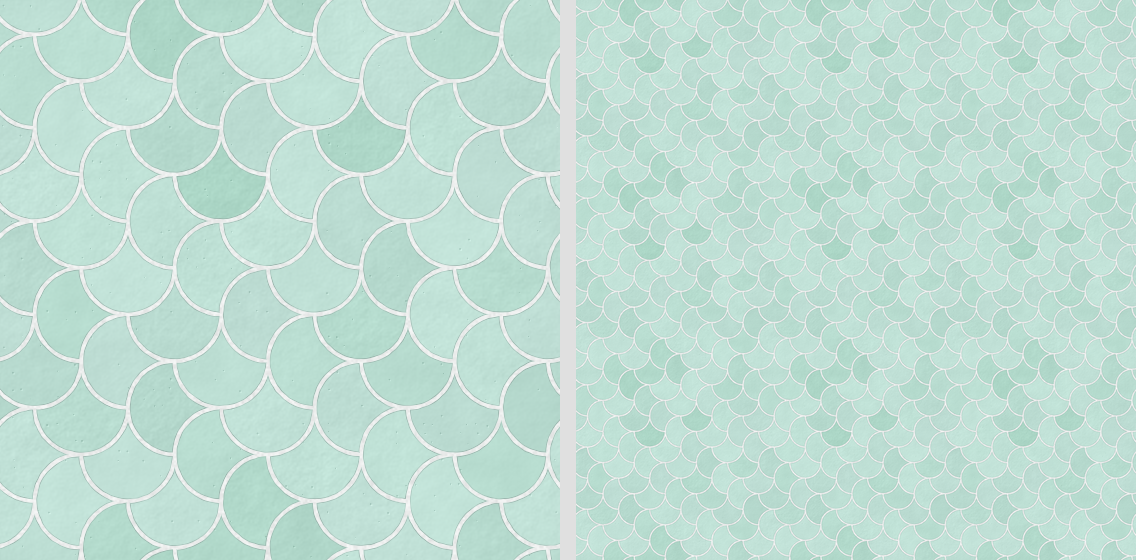
Left: one tile. Right: repeated 3 by 3.
Give the GLSL for this pattern, as a Shadertoy shader.

```glsl
// Seamless mint fan tiles, half facing down and half facing left, in diagonal chains.
// Each unit cell holds one quarter arc around a hub corner; the hub and the opposite
// corner are the centres of the two tiles meeting there. Wrapped noise adds glaze wear.

const float CELLS = 12.0;          // arc radii across the canvas, a multiple of 4
const vec2 ORIGIN = vec2(0.742, 0.737); // lattice offset from the top left, in cells
const float GROUT_HALF = 0.040;    // half joint width, in cells
const float RIM_WIDTH = 0.017;     // dark line beside the joint, in cells
const float WOBBLE = 0.013;        // unevenness of the tile edges
const float RELIEF = 0.085;        // strength of the surface bumps
const float PIT_GRID = 64.0;
const float PIT_CHANCE = 0.07;
const vec3 PALE = vec3(0.765, 0.893, 0.852);
const vec3 DEEP = vec3(0.665, 0.835, 0.770);
const vec3 GREYED = vec3(0.725, 0.845, 0.812);
const vec3 GROUT = vec3(0.925, 0.930, 0.928);
const vec3 RIM = vec3(0.57, 0.66, 0.635);

float hash(vec2 p) {
    return fract(sin(dot(p, vec2(127.1, 311.7))) * 43758.5453);
}

// Value noise with a whole number of cells per canvas
float noise(vec2 uv, float period) {
    vec2 p = uv * period;
    vec2 i = floor(p), f = fract(p);
    f = f * f * (3.0 - 2.0 * f);
    vec2 a = mod(i, period), b = mod(i + 1.0, period);
    return mix(mix(hash(a), hash(vec2(b.x, a.y)), f.x),
               mix(hash(vec2(a.x, b.y)), hash(b), f.x), f.y);
}

float surfaceHeight(vec2 uv) {
    return 0.50 * noise(uv, 56.0) + 0.32 * noise(uv, 113.0) + 0.20 * noise(uv, 229.0);
}

// Corner of the cell on which its quarter arc is centred
vec2 hubCorner(vec2 cell) {
    float k = mod(cell.x - cell.y, 4.0);
    return vec2(abs(k - 1.0) < 0.5 ? 0.0 : 1.0, k > 2.5 ? 1.0 : 0.0);
}

float quarterArcDistance(vec2 p, vec2 cell) {
    vec2 hub = hubCorner(cell);
    vec2 v = (p - cell - hub) * (1.0 - 2.0 * hub);
    if (min(v.x, v.y) > 0.0) return abs(length(v) - 1.0);
    return min(length(v - vec2(1, 0)), length(v - vec2(0, 1)));
}

float jointDistance(vec2 p) {
    vec2 cell = floor(p);
    float d = 1.0;
    for (int y = -1; y <= 1; y++)
        for (int x = -1; x <= 1; x++)
            d = min(d, quarterArcDistance(p, cell + vec2(x, y)));
    return d;
}

// Wrapped centre of the tile covering p
vec2 tileId(vec2 p) {
    vec2 cell = floor(p), hub = hubCorner(cell);
    vec2 corner = length(p - cell - hub) < 1.0 ? hub : 1.0 - hub;
    return mod(cell + corner, CELLS);
}

// Sparse small dents: negative in the hollow, positive on the lower lip
float pits(vec2 uv) {
    vec2 p = uv * PIT_GRID;
    vec2 id = mod(floor(p), PIT_GRID);
    float seed = hash(id + 17.3);
    vec2 centre = 0.3 + 0.4 * vec2(hash(id + 5.1), hash(id + 9.7));
    vec2 v = fract(p) - centre;
    float r = mix(0.08, 0.17, hash(id + 2.9));
    float hollow = 1.0 - smoothstep(0.3 * r, r, length(v));
    float lip = 1.0 - smoothstep(0.3 * r, r, length(v - vec2(0.7, -0.7) * r));
    return step(seed, PIT_CHANCE) * (0.5 * lip - hollow);
}

// Antialiased coverage of the region d < 0
float cover(float d, float pixel) {
    return clamp(0.5 - d / pixel, 0.0, 1.0);
}

void mainImage(out vec4 fragColor, in vec2 fragCoord) {
    vec2 uv = fragCoord / iResolution.xy;
    float pixel = CELLS / min(iResolution.x, iResolution.y);
    vec2 p = vec2(uv.x, 1.0 - uv.y) * CELLS - ORIGIN;

    // Glaze tint and roughness of each tile
    vec2 id = tileId(p);
    float depth = hash(id + 3.7);
    float rough = mix(0.5, 1.25, hash(id + 21.4));
    vec3 tile = mix(PALE, DEEP, depth * depth);
    tile = mix(tile, GREYED, 0.6 * pow(hash(id + 40.2), 2.0));

    // Bumps lit from the upper left, soft blotches, grain and dents
    vec2 toLight = vec2(-0.0022, 0.0022);
    float slope = surfaceHeight(uv) - surfaceHeight(uv + toLight);
    float grain = noise(uv, 256.0) - 0.5;
    tile += RELIEF * rough * slope;
    tile += 0.022 * (noise(uv, 24.0) - 0.5) + 0.014 * rough * grain;
    tile += 0.11 * pits(uv) * vec3(1.0, 0.9, 0.92);

    // Gritty joint and an uneven dark rim
    float d = jointDistance(p) + WOBBLE * (noise(uv, 110.0) - 0.5);
    float joint = cover(d - GROUT_HALF, pixel);
    float rim = cover(d - GROUT_HALF - RIM_WIDTH, pixel) - joint;
    vec3 grout = GROUT + 0.07 * grain + 0.03 * (noise(uv, 150.0) - 0.5);
    vec3 color = mix(tile, RIM, rim * mix(0.35, 1.0, noise(uv, 72.0)));
    color = mix(color, grout, joint);
    fragColor = vec4(clamp(color, 0.0, 1.0), 1.0);
}
```
